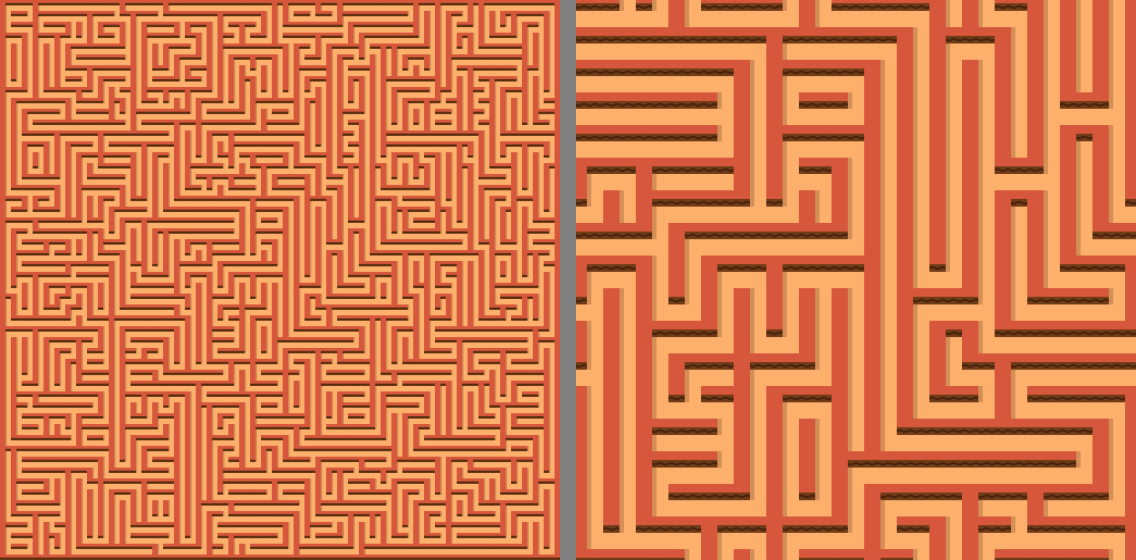
Left, the full canvas; right, a detail of the centre.
This pattern is drawn by a Shadertoy shader. Its source:

```glsl
// A dense maze seen from above: flat wall tops, dark rippled fronts, shaded floors.
// Every other cell opens two of its four sides; half of those cells choose at random,
// the rest choose so that the cells in between become winding corridors.

const int CELLS = 51;                  // corridor cells along one side
const int TILES = 2 * CELLS + 1;       // walls and corridors share one tile size
const float FRONT_HEIGHT = 0.47;       // part of a tile
const float SHADE_WIDTH = 0.27;        // part of a tile
const float STRAIGHT_BONUS = 0.22;     // higher gives longer straight runs
const float RANDOMNESS = 1.0;
const float FORBIDDEN = 9.0;
const float RIPPLES_PER_TILE = 1.5;
const float RIPPLE_HEIGHT = 0.05;
const vec3 FLOOR_COLOR = vec3(0.99, 0.69, 0.42);
const vec3 SHADE_COLOR = vec3(0.83, 0.56, 0.34);
const vec3 TOP_COLOR = vec3(0.84, 0.34, 0.23);
const vec3 FRONT_COLOR = vec3(0.44, 0.23, 0.09);
const vec3 RIPPLE_COLOR = vec3(0.29, 0.14, 0.05);

float hash(ivec2 p, int salt) {
    uint h = uint(p.x + 7) * 73856093u ^ uint(p.y + 7) * 19349663u ^ uint(salt + 3) * 83492791u;
    h = (h ^ (h >> 16)) * 73244475u;
    h = (h ^ (h >> 15)) * 668265263u;
    return float((h ^ (h >> 16)) & 65535u) / 65536.0;
}

// Opens the cheapest pair of sides; sides run east, north, west, south.
vec4 choosePair(ivec2 cell, vec4 sideCost, vec4 cornerCost) {
    float best = 1e3;
    vec4 openSides = vec4(0.0);
    for (int a = 0; a < 3; a++) {
        for (int b = a + 1; b < 4; b++) {
            float cost = sideCost[a] + sideCost[b] + RANDOMNESS * hash(cell, a * 4 + b);
            if (b - a == 2) cost -= STRAIGHT_BONUS;
            else cost += cornerCost[b - a == 3 ? 3 : a];
            if (cost < best) {
                best = cost;
                openSides = vec4(0.0);
                openSides[a] = 1.0;
                openSides[b] = 1.0;
            }
        }
    }
    return openSides;
}

// Cells with even coordinates choose freely but stay inside the border.
vec4 freeCell(ivec2 cell) {
    ivec2 last = ivec2(CELLS - 1);
    vec4 outside = vec4(equal(ivec4(cell, cell), ivec4(last, 0, 0)));
    return choosePair(cell, FORBIDDEN * outside, vec4(0.0));
}

// Cells with odd coordinates favour the neighbours with the fewest openings.
vec4 fittedCell(ivec2 cell) {
    vec4 sideCost = vec4(0.0), cornerCost = vec4(0.0);
    for (int k = 0; k < 4; k++) {
        ivec2 diagonal = ivec2(k == 0 || k == 3 ? 1 : -1, k < 2 ? 1 : -1);
        vec4 openSides = freeCell(cell + diagonal);
        float toSide = openSides[(k + 3) % 4];
        float toNextSide = openSides[(k + 2) % 4];
        sideCost[k] += toSide;
        sideCost[(k + 1) % 4] += toNextSide;
        cornerCost[k] = FORBIDDEN * toSide * toNextSide;  // no ring around a lone post
    }
    return choosePair(cell, sideCost, cornerCost);
}

bool isWall(ivec2 tile) {
    if (tile.y < 0) return false;
    if (any(lessThan(tile, ivec2(1))) || any(greaterThan(tile, ivec2(TILES - 2)))) return true;
    ivec2 odd = tile & 1;
    if (odd.x == odd.y) return odd.x == 0;

    // A tile between two cells belongs to the one with an even coordinate sum.
    ivec2 cell = (tile - 1) / 2;
    int side = odd.x == 0 ? 0 : 1;
    if (((cell.x + cell.y) & 1) == 1) {
        cell += side == 0 ? ivec2(1, 0) : ivec2(0, 1);
        side += 2;
    }
    vec4 openSides = (cell.x & 1) == 0 ? freeCell(cell) : fittedCell(cell);
    return openSides[side] < 0.5;
}

// Share of a pixel that lies below an edge.
float below(float x, float edge, float pixel) {
    return clamp((edge - x) / pixel + 0.5, 0.0, 1.0);
}

vec3 frontColor(vec2 p, vec2 local, float pixel) {
    float wave = RIPPLE_HEIGHT * sin(6.2832 * RIPPLES_PER_TILE * p.x);
    float offset = abs(local.y - 0.5 * FRONT_HEIGHT - wave);
    return mix(FRONT_COLOR, RIPPLE_COLOR, below(offset, 0.07, pixel));
}

vec3 tileColor(ivec2 tile, vec2 p, float pixel) {
    vec2 local = clamp(p - vec2(tile), 0.0, 1.0);
    if (isWall(tile)) {
        if (isWall(tile - ivec2(0, 1))) return TOP_COLOR;
        return mix(TOP_COLOR, frontColor(p, local, pixel), below(local.y, FRONT_HEIGHT, pixel));
    }
    if (!isWall(tile - ivec2(1, 0))) return FLOOR_COLOR;
    return mix(FLOOR_COLOR, SHADE_COLOR, below(local.x, SHADE_WIDTH, pixel));
}

void mainImage(out vec4 fragColor, in vec2 fragCoord) {
    vec2 p = fragCoord / iResolution.xy * float(TILES);
    float pixel = float(TILES) / iResolution.y;

    // Blend the tiles around the nearest grid corner by their share of the pixel.
    vec2 corner = floor(p + 0.5);
    vec2 share = clamp((p - corner) / pixel + 0.5, 0.0, 1.0);
    vec3 color = vec3(0.0);
    for (int k = 0; k < 4; k++) {
        ivec2 step2 = ivec2(k & 1, k >> 1);
        vec2 w = mix(1.0 - share, share, vec2(step2));
        if (w.x * w.y > 0.0) color += w.x * w.y * tileColor(ivec2(corner) - 1 + step2, p, pixel);
    }
    fragColor = vec4(color, 1.0);
}
```
